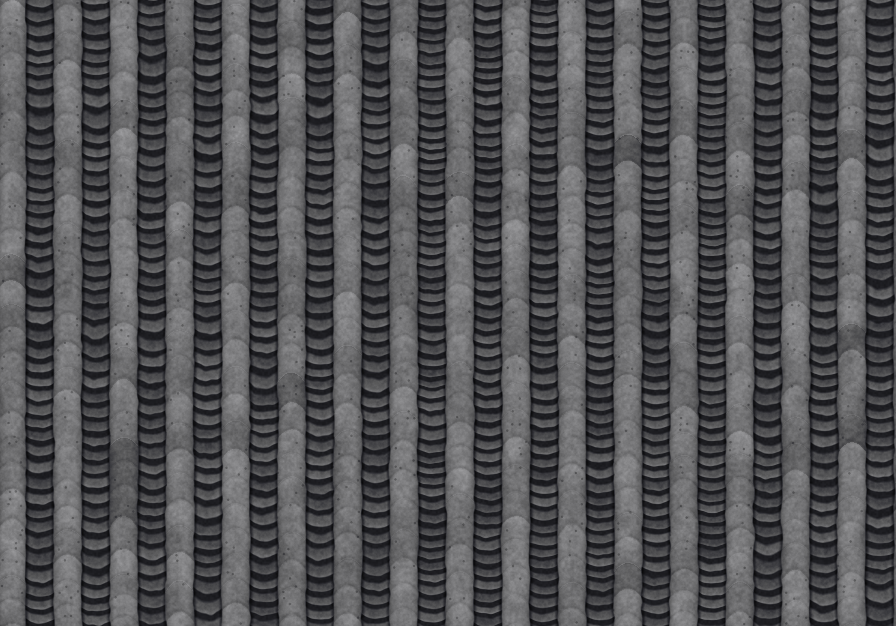
A WebGL 1 fragment shader for this texture:

```glsl
precision highp float;
uniform vec2 u_resolution;

const float COLUMNS = 16.0;
const float CAP_ROWS = 23.0;
const float CAP_CENTER = 0.21;
const float PAN_CENTER = 0.72;
const float HALF_WIDTH = 0.25;
const vec3 SHADOW_TINT = vec3(0.95, 0.96, 1.10);
const vec3 CLAY_TINT = vec3(0.995, 0.995, 1.01);

float hash(vec2 p) {
  vec3 q = fract(p.xyx * vec3(0.1031, 0.1030, 0.0973));
  q += dot(q, q.yzx + 33.33);
  return fract((q.x + q.y) * q.z);
}

float noise(vec2 p) {
  vec2 i = floor(p);
  vec2 f = fract(p);
  f = f * f * (3.0 - 2.0 * f);
  float low = mix(hash(i), hash(i + vec2(1.0, 0.0)), f.x);
  float high = mix(hash(i + vec2(0.0, 1.0)), hash(i + vec2(1.0)), f.x);
  return mix(low, high, f.y);
}

float fbm(vec2 p) {
  float sum = 0.0;
  float gain = 0.5;
  for (int i = 0; i < 4; i++) {
    sum += gain * noise(p);
    p = p * 2.07 + 17.3;
    gain *= 0.5;
  }
  return sum / 0.9375;
}

// Sparse round pits, one candidate per cell
float pits(vec2 p) {
  vec2 cell = floor(p);
  vec2 center = 0.3 + 0.4 * vec2(hash(cell + 3.1), hash(cell + 8.7));
  float present = step(0.93, hash(cell + 51.0));
  return present * (1.0 - smoothstep(0.10, 0.28, length(fract(p) - center)));
}

// Overlapping concave tiles stacked in a channel
float panTone(float across, float column, float height, vec2 p, float pixel) {
  float crowded = step(6.5, column) * step(column, 12.5);
  float rows = mix(41.0, 47.0 + floor(6.0 * hash(vec2(column, 4.0))), crowded);
  float side = across / HALF_WIDTH;
  float wander = 0.7 * noise(vec2(height * 14.0, column * 7.0));
  float t = height * rows + wander - 0.28 * side * side + hash(vec2(column, 9.0));
  t += 0.12 * (noise(p * vec2(9.0, 5.0)) - 0.5);
  float f = fract(t);
  vec2 tile = vec2(column, floor(t));
  float soft = max(0.12, pixel * rows);

  float face = 0.35 + 0.10 * (hash(tile) - 0.5) - 0.10 * f;
  face += 0.05 * (1.0 - smoothstep(0.08, 0.30, f));
  face += 0.12 * (fbm(p * 16.0) - 0.5);
  float lipEnd = 0.56 + 0.16 * (hash(tile + 31.0) - 0.5);
  float lit = smoothstep(0.0, soft, f) * (1.0 - smoothstep(lipEnd, lipEnd + 0.2, f));
  float tone = mix(0.115, face, lit);
  return tone * (1.0 - 0.5 * smoothstep(0.17, 0.28, abs(across)));
}

// Rounded cover tiles with arched joints
float capTone(float across, float column, float height, vec2 p, float pixel) {
  float side = across / HALF_WIDTH;
  float t = height * CAP_ROWS + hash(vec2(column, 21.0)) + 0.36 * side * side;
  t += 0.6 * noise(vec2(height * 9.0, column * 5.0));
  float f = fract(t);
  vec2 tile = vec2(column, floor(t));
  float soft = max(0.07, pixel * CAP_ROWS);

  float tone = 0.475 + 0.085 * (hash(tile + 13.0) - 0.5);
  tone += 0.15 * (fbm(p * vec2(3.5, 2.5)) - 0.5);
  tone += 0.13 * (fbm(p * 18.0) - 0.5);
  tone -= 0.07 * step(0.92, hash(tile + 71.0));
  float joint = 1.0 - smoothstep(0.0, 0.22, f);
  tone -= 0.06 * joint * smoothstep(0.0, soft, f);
  tone += 0.025 * smoothstep(0.65, 0.95, f) * (1.0 - smoothstep(1.0 - soft, 1.0, f));
  tone *= 1.0 - 0.28 * pits(p * 9.0);
  return tone * (1.0 - 0.32 * pow(min(abs(side), 1.0), 3.5));
}

void main() {
  vec2 uv = gl_FragCoord.xy / u_resolution;
  vec2 p = uv * vec2(COLUMNS, 11.2);
  float pixel = 1.0 / u_resolution.y;

  // Local coordinates of the alternating strips
  float sway = 0.025 * (noise(vec2(p.x * 0.8, p.y * 2.5)) - 0.5);
  float capX = p.x + sway - CAP_CENTER + 0.5;
  float panX = p.x + sway - PAN_CENTER + 0.5;
  float capAcross = fract(capX) - 0.5;
  float panAcross = fract(panX) - 0.5;

  float pan = panTone(panAcross, floor(panX), uv.y, p, pixel);
  float cap = capTone(capAcross, floor(capX), uv.y, p, pixel);

  // Cover silhouette and the shadow it drops beside itself
  float rough = 0.03 * (noise(p * vec2(4.0, 7.0)) - 0.5);
  float edge = abs(capAcross) - HALF_WIDTH - rough;
  float blur = max(0.018, COLUMNS / u_resolution.x * 0.7);
  pan *= 0.62 + 0.38 * smoothstep(0.0, 0.07, edge);
  float tone = mix(cap, pan, smoothstep(-blur, blur, edge));

  // Fine grain
  tone += 0.035 * (noise(p * 30.0) - 0.5);
  vec3 tint = mix(SHADOW_TINT, CLAY_TINT, smoothstep(0.08, 0.36, tone));
  gl_FragColor = vec4(clamp(tone * tint, 0.0, 1.0), 1.0);
}
```
